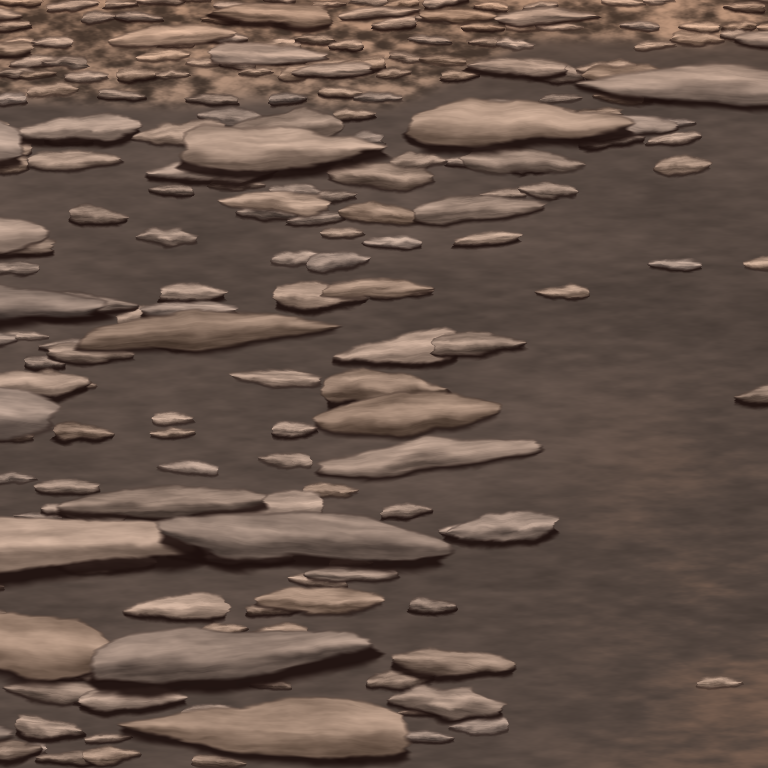
A Shadertoy shader for this texture:

```glsl
// Flat, weathered slabs half buried in dark wind-streaked sand under a rubble ridge.
// Staggered jittered grids place lens-shaped rocks, painted from back to front;
// each rock has a bright upper face, layered grain and a dark shadow below.

float hash(vec2 p) {
    vec3 q = fract(p.xyx * vec3(0.1031, 0.1030, 0.0973));
    q += dot(q, q.yzx + 33.33);
    return fract((q.x + q.y) * q.z);
}

float noise(vec2 p) {
    vec2 i = floor(p), f = fract(p);
    f = f * f * (3.0 - 2.0 * f);
    return mix(mix(hash(i), hash(i + vec2(1, 0)), f.x),
               mix(hash(i + vec2(0, 1)), hash(i + vec2(1, 1)), f.x), f.y);
}

float fbm(vec2 p) {
    float sum = 0.0, amp = 0.53;
    for (int i = 0; i < 4; i++) {
        sum += amp * noise(p);
        p = mat2(1.9, 0.35, -0.35, 1.9) * p + 7.3;
        amp *= 0.5;
    }
    return sum;
}

// Dark sand with fine horizontal ripples and a warm dusty patch at the right
vec3 sandColor(vec2 p) {
    float ripple = fbm(p * vec2(28.0, 110.0)) - 0.5;
    float drift = fbm(p * vec2(4.0, 10.0) + 3.0) - 0.5;
    vec3 sand = vec3(0.342, 0.287, 0.258) * (1.0 + 0.27 * ripple + 0.3 * drift);
    float dust = smoothstep(0.62, 0.95, p.x) * smoothstep(0.6, 0.2, p.y);
    return sand + dust * vec3(0.08, 0.045, 0.02) * smoothstep(-0.25, 0.3, drift + ripple * 0.5);
}

// Lower edge of the rubble ridge; it is deeper at the left
float ridgeLine(float x) {
    return mix(0.865, 0.955, smoothstep(0.5, 0.72, x)) + 0.03 * (noise(vec2(x * 9.0, 2.0)) - 0.5);
}

// Share of grid cells holding a rock: crowded left, open sand at lower right
float rockDensity(vec2 c) {
    float reach = 0.52 + 0.35 * smoothstep(0.62, 0.85, c.y);
    return mix(0.06, 1.0, 1.0 - smoothstep(reach - 0.08, reach + 0.2, c.x));
}

// Paints one rock and its shadow over the ground
void paintRock(inout vec3 col, vec2 p, vec2 center, vec2 size, float seed) {
    vec2 d = p - center;
    d.y -= d.x * (hash(vec2(seed, 4.0)) - 0.45) * 0.2;
    vec2 q = d / size;
    if (abs(q.x) > 1.3 || abs(q.y) > 2.2) return;
    vec2 home = vec2(seed * 1.7, seed * 0.9);
    q.x += 0.3 * (fbm(q * vec2(1.0, 2.0) + home) - 0.5);
    q.y += 0.4 * (fbm(q * vec2(3.0, 1.0) + home + 9.0) - 0.5);

    // Outline with one blunt and one tapered end
    float x = clamp(q.x, -1.0, 1.0);
    float taper = hash(vec2(seed, 6.0));
    float span = pow(1.0 - x, mix(0.35, 1.0, taper)) * pow(1.0 + x, mix(1.0, 0.35, taper));
    float top = span * (0.65 + 0.45 * noise(vec2(q.x * 2.5, seed)));
    float base = -pow(span, 0.8) * (0.45 + 0.5 * noise(vec2(q.x * 2.0, seed + 5.0)));
    float soft = 0.003 / size.y;
    float ends = smoothstep(0.0, 0.12, 1.0 - x * x);
    float body = ends * smoothstep(-soft, soft, min(top - q.y, q.y - base));

    // Contact shadow below the base
    float depth = 0.1 + 0.5 * hash(vec2(seed, 8.0));
    float shade = ends * smoothstep(base - depth - soft, base - depth + 0.25, q.y)
                * smoothstep(top + soft, top - soft, q.y);
    col = mix(col, vec3(0.11, 0.06, 0.05), shade * 0.9);

    // Bright face above a wandering ledge, darker underside, layered grain
    float height = (q.y - base) / max(top - base, 0.05);
    float ledge = 0.12 + 0.6 * fbm(vec2(q.x * 1.6, seed));
    float lit = smoothstep(ledge - 0.25, ledge + 0.1, height);
    float rim = exp(-pow((height - ledge - 0.2) * 5.0, 2.0));
    float strata = fbm(q * vec2(1.6, 4.0) + home) - 0.5;
    float grain = fbm(p * vec2(40.0, 110.0) + seed) - 0.5;
    float tone = 0.17 + 0.37 * lit + 0.17 * rim + 0.6 * strata + 0.2 * grain
               + 0.3 * (hash(vec2(seed, 11.0)) - 0.45);
    vec3 stone = mix(vec3(0.3, 0.245, 0.215), vec3(0.82, 0.705, 0.63), clamp(tone, -0.1, 1.0));
    stone += vec3(0.025, 0.0, -0.025) * (hash(vec2(seed, 13.0)) - 0.4);
    col = mix(col, stone, body);
}

// One staggered grid of rocks, far rows first
void rockLayer(inout vec3 col, vec2 p, vec2 cell, float layer, float fill, bool rubble) {
    float row0 = floor(p.y / cell.y);
    for (int j = 1; j >= -1; j--) {
        float row = row0 + float(j);
        float shift = hash(vec2(row, layer));
        float column0 = floor(p.x / cell.x - shift);
        for (int i = -1; i <= 1; i++) {
            vec2 id = vec2(column0 + float(i), row);
            float seed = 90.0 * hash(id + layer * 17.0) + layer;
            vec2 jitter = vec2(hash(vec2(seed, 1.0)), hash(vec2(seed, 2.0))) - 0.5;
            vec2 center = (id + vec2(shift, 0.0) + 0.5 + jitter * vec2(0.5, 0.6)) * cell;
            float above = center.y - ridgeLine(center.x);
            float chance = rubble ? smoothstep(-0.02, 0.01, above)
                                  : rockDensity(center) * step(above, -0.02);
            if (hash(vec2(seed, 3.0)) > fill * chance) continue;
            float scale = mix(0.6, 1.0, hash(vec2(seed, 5.0)));
            vec2 size = cell * vec2(0.66, 0.42) * scale;
            size.y *= mix(0.7, 1.15, hash(vec2(seed, 7.0)));
            paintRock(col, p, center, size, seed);
        }
    }
}

void mainImage(out vec4 fragColor, in vec2 fragCoord) {
    vec2 p = fragCoord / iResolution.y;
    vec3 col = sandColor(p);

    // Gritty ground of the ridge
    float grit = smoothstep(0.2, 0.8, fbm(p * vec2(38.0, 85.0)));
    float ridge = smoothstep(-0.015, 0.015, p.y - ridgeLine(p.x));
    col = mix(col, mix(vec3(0.25, 0.2, 0.17), vec3(0.66, 0.54, 0.46), grit), ridge);

    // Ridge rubble, then pebbles, stones and large slabs
    rockLayer(col, p, vec2(0.055, 0.024), 1.0, 0.85, true);
    rockLayer(col, p, vec2(0.13, 0.04), 5.0, 0.6, true);
    rockLayer(col, p, vec2(0.07, 0.032), 2.0, 0.38, false);
    rockLayer(col, p, vec2(0.14, 0.058), 3.0, 0.5, false);
    rockLayer(col, p, vec2(0.3, 0.108), 4.0, 0.85, false);

    // Sunlit haze warms the far ground
    col *= 1.0 + vec3(0.12, 0.08, 0.04) * smoothstep(0.84, 1.0, p.y);
    fragColor = vec4(clamp(col, 0.0, 1.0), 1.0);
}
```
